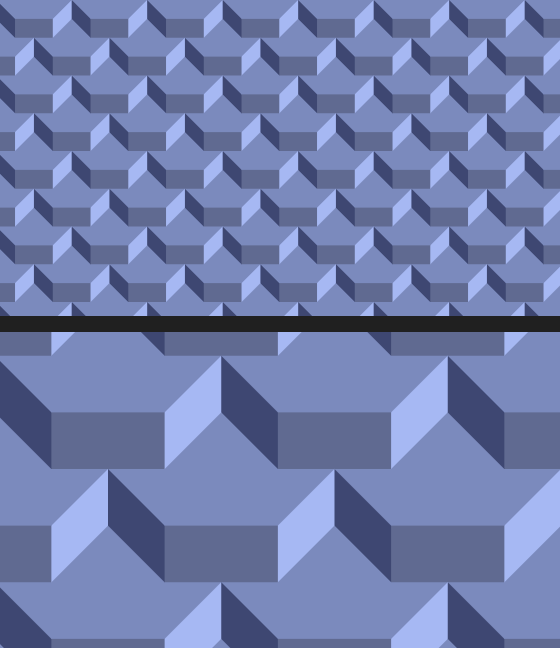
Top, the full canvas; bottom, a detail of the centre.
Reproduce this pattern procedurally as a WebGL 2 fragment shader.

```glsl
#version 300 es
precision highp float;

uniform vec2 u_resolution;
out vec4 fragColor;

// Lengths are fractions of the canvas height
const float UNIT = 0.05973;      // height of a wall, a quarter of a repeat
const float PEAK_X = 0.2268;     // first peak, from the left edge
const float PEAK_Y = 0.0;        // first peak, down from the top edge

const vec3 TOP_COLOR   = vec3(0.482, 0.540, 0.741);
const vec3 FRONT_COLOR = vec3(0.377, 0.417, 0.569);
const vec3 DARK_COLOR  = vec3(0.243, 0.280, 0.447);
const vec3 LIGHT_COLOR = vec3(0.651, 0.722, 0.953);

// Coverage of the side where d is negative
float coverage(float d, float pixel) {
    return clamp(0.5 - d / pixel, 0.0, 1.0);
}

// Horizontal distance from the nearest peak of a row, in -2..2
float peakOffset(float x, float row) {
    return mod(x - 2.0 * row + 2.0, 4.0) - 2.0;
}

// Folded wall of unit height: sloped beside the peak, level beyond it
float wallDistance(float x, float y) {
    float side = abs(x);
    float slope = side < 1.0 ? sqrt(0.5) : 1.0;
    return (abs(y - min(side, 1.0) - 0.5) - 0.5) * slope;
}

vec3 wallColor(float x, float pixel) {
    vec3 sides = mix(DARK_COLOR, LIGHT_COLOR, coverage(x, pixel));
    return mix(FRONT_COLOR, sides, coverage(abs(x) - 1.0, pixel));
}

void main() {
    // Wall units, y pointing down
    float pixel = 1.0 / (u_resolution.y * UNIT);
    vec2 p = vec2(gl_FragCoord.x, u_resolution.y - gl_FragCoord.y) / u_resolution.y;
    p = (p - vec2(PEAK_X, PEAK_Y)) / UNIT;

    // Neighbouring rows are included so that edges blend across row borders
    float nearestRow = floor(p.y / 2.0);
    vec3 color = TOP_COLOR;
    for (int i = -1; i <= 1; i++) {
        float row = nearestRow + float(i);
        float x = peakOffset(p.x, row);
        float wall = coverage(wallDistance(x, p.y - 2.0 * row), pixel);
        color = mix(color, wallColor(x, pixel), wall);
    }
    fragColor = vec4(color, 1.0);
}
```
